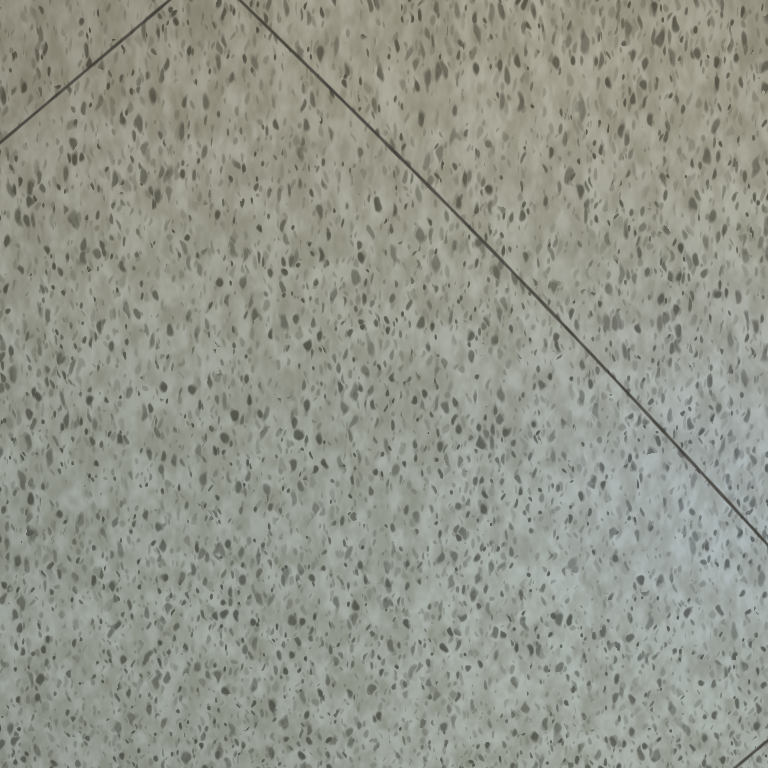
Reproduce this texture procedurally as a WebGL 2 fragment shader.

```glsl
#version 300 es
precision highp float;

uniform vec2 u_resolution;
out vec4 fragColor;

vec2 hash2(vec2 p) {
    vec3 q = fract(p.xyx * vec3(0.1031, 0.1030, 0.0973));
    q += dot(q, q.yzx + 33.33);
    return fract((q.xx + q.yz) * q.zy);
}

float noise(vec2 p) {
    vec2 i = floor(p), f = fract(p);
    f = f * f * (3.0 - 2.0 * f);
    return mix(mix(hash2(i).x, hash2(i + vec2(1, 0)).x, f.x),
               mix(hash2(i + vec2(0, 1)).x, hash2(i + vec2(1, 1)).x, f.x), f.y);
}

float fbm(vec2 p) {
    float sum = 0.0, amp = 0.5;
    for (int i = 0; i < 4; i++) {
        sum += amp * noise(p);
        p = p * 2.03 + 17.3;
        amp *= 0.5;
    }
    return sum / 0.9375;
}

// Coverage of jittered, tilted mineral grains, one candidate per cell
float grains(vec2 p, float density, float lean) {
    vec2 cell = floor(p);
    float cover = 0.0;
    for (int y = -1; y <= 1; y++) {
        for (int x = -1; x <= 1; x++) {
            vec2 c = cell + vec2(x, y);
            vec2 shape = hash2(c + 71.7), kind = hash2(c + 153.1);
            vec2 d = p - c - hash2(c);
            float angle = lean + (shape.x - 0.5) * 1.3;
            d = mat2(cos(angle), sin(angle), -sin(angle), cos(angle)) * d;
            d.y *= mix(0.5, 0.9, kind.y);
            float radius = mix(0.16, 0.40, shape.y * shape.y);
            float body = 1.0 - smoothstep(radius * 0.5, radius * 1.2, length(d));
            cover = max(cover, body * step(kind.x, density) * mix(0.5, 1.0, kind.y));
        }
    }
    return cover;
}

void main() {
    vec2 uv = gl_FragCoord.xy / u_resolution;
    float pixel = 1.0 / min(u_resolution.x, u_resolution.y);

    // Square slabs laid diagonally, with a slight lens bow in the long joint
    float bow = 0.009 * sin(3.14159 * clamp((uv.x - 0.31) / 0.69, 0.0, 1.0));
    vec2 slab = vec2(dot(uv, vec2(0.718, 0.696)) - 0.920 - bow,
                     dot(uv - vec2(0.0, 0.814), vec2(-0.644, 0.765))) / 1.239;
    vec2 slabId = floor(slab);
    vec2 toJoint = abs(slab - round(slab)) * 1.239;

    // Grain space: stretched towards the far, upper side
    vec2 p = vec2(uv.x, uv.y * (1.18 - 0.22 * uv.y)) + slabId * 3.7 + 11.0;
    vec2 warped = p + 0.006 * (vec2(noise(p * 95.0), noise(p * 95.0 + 40.0)) - 0.5);
    float lean = mix(-0.25, 0.2, uv.x) * uv.y;
    float cluster = fbm(p * 13.0);

    // Pale feldspar ground
    float cloud = fbm(p * vec2(60.0, 38.0) + 5.0);
    float fleck = noise(warped * vec2(190.0, 105.0));
    float pale = 0.6 * smoothstep(0.25, 0.75, cloud) + 0.4 * fleck;
    vec3 color = mix(vec3(0.555, 0.555, 0.515), vec3(0.665, 0.675, 0.655), pale);

    // Grey quartz, then dark mica
    float quartz = grains(warped * vec2(108.0, 70.0), 0.25 + 0.75 * cluster, lean);
    float mica = grains(warped * vec2(82.0, 56.0) + 31.0, 0.95 * cluster, lean);
    color = mix(color, vec3(0.44, 0.44, 0.405), 0.65 * quartz);
    color = mix(color, vec3(0.27, 0.27, 0.24), 0.80 * mica);

    // Warm far light, cool near light, and a bluish sheen on the right
    color *= mix(vec3(0.98, 1.01, 1.00), vec3(1.00, 0.97, 0.91), smoothstep(0.25, 1.0, uv.y));
    color *= 0.97 + 0.06 * smoothstep(0.0, 0.8, uv.x) + 0.05 * (fbm(p * 4.0) - 0.5);
    vec2 glow = (uv - vec2(0.95, 0.36)) * vec2(3.6, 4.2);
    color += vec3(0.020, 0.030, 0.065) * exp(-dot(glow, glow));
    color *= 1.0 - 0.07 * smoothstep(0.5, 0.95, distance(uv, vec2(0.6, 0.4)));

    // Thin dark joints with uneven depth
    float halfWidth = 0.0019 + 0.0008 * (noise(uv * 45.0) - 0.5);
    float soft = max(pixel, 0.0012);
    float joint = 1.0 - smoothstep(halfWidth - soft, halfWidth + soft, min(toJoint.x, toJoint.y));
    color = mix(color, vec3(0.25, 0.24, 0.22), joint * (0.75 + 0.2 * noise(uv * 70.0)));

    fragColor = vec4(color, 1.0);
}
```
